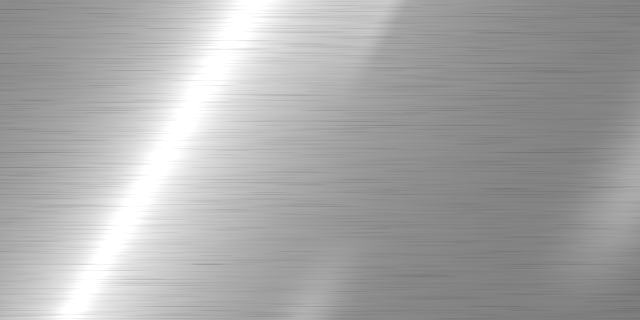
A Shadertoy shader for this texture:

```glsl
float hash(vec2 p) {
    vec3 q = fract(vec3(p.xyx) * 0.1031);
    q += dot(q, q.yzx + 33.33);
    return fract((q.x + q.y) * q.z);
}

float valueNoise(vec2 p) {
    vec2 cell = floor(p), f = fract(p);
    f = f * f * (3.0 - 2.0 * f);
    float low = mix(hash(cell), hash(cell + vec2(1, 0)), f.x);
    float high = mix(hash(cell + vec2(0, 1)), hash(cell + vec2(1, 1)), f.x);
    return mix(low, high, f.y);
}

float bell(float x, float width) {
    return exp(-x * x / (width * width));
}

// Broad slanted reflections
float sheen(vec2 p) {
    float s = p.x - 0.21 - 0.58 * p.y;
    float light = s < 0.0 ? 0.505 + 0.485 * exp(3.4 * s)
                          : 0.475 + 0.515 * exp(-2.2 * s);
    light += 0.07 * bell(s, mix(0.05, 0.11, p.y));

    // Upper streak with a crisp right flank
    float edge = p.x - 0.72 - 0.55 * p.y;
    light += 0.16 * exp(6.0 * min(edge, 0.0)) * (1.0 - smoothstep(-0.07, 0.02, edge))
           * smoothstep(0.62, 1.0, p.y);

    // Lower streak and right-hand glow
    light += 0.11 * bell(p.x - 0.95 - 0.5 * p.y, 0.09) * (1.0 - smoothstep(0.0, 0.32, p.y));
    light += 0.18 * bell(p.x - 1.77 - 0.55 * p.y, 0.15) * smoothstep(-0.05, 0.45, p.y);
    return light;
}

// Short horizontal hairlines with tapered ends
float scratches(vec2 p) {
    float total = 0.0;
    float halfWidth = 0.001 + 0.7 / iResolution.y;
    for (int i = 0; i < 4; i++) {
        float layer = float(i);
        float rows = 83.0 + 23.0 * layer;
        vec2 q = vec2(p.x * (1.3 + 0.6 * layer), p.y * rows);
        float row = floor(q.y);
        q.x += 9.0 * hash(vec2(row, 17.0 + layer));
        vec2 id = vec2(floor(q.x) + 31.0 * layer, row);
        float reach = mix(0.15, 0.5, hash(id + 5.3));
        float along = 1.0 - smoothstep(reach * 0.4, reach, abs(fract(q.x) - 0.5));
        float across = 1.0 - smoothstep(0.0, halfWidth, abs(fract(q.y) - 0.5) / rows);
        float depth = hash(id + 71.7);
        total += along * across * depth * depth;
    }
    return total;
}

void mainImage(out vec4 fragColor, in vec2 fragCoord) {
    vec2 p = fragCoord / iResolution.y;

    // Brushed grain, stretched along the horizontal
    float grain = valueNoise(p * vec2(3.0, 230.0)) - 0.5;
    grain += 0.6 * (valueNoise(p * vec2(11.0, 256.0) + 40.0) - 0.5);

    float light = sheen(p) * (1.0 + 0.025 * grain - 0.07 * scratches(p)) + 0.006;
    fragColor = vec4(vec3(clamp(light, 0.0, 1.0)), 1.0);
}
```
